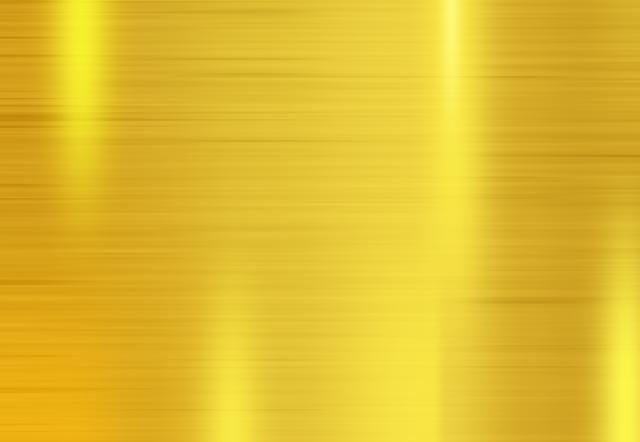
A WebGL 1 fragment shader for this texture:

```glsl
precision highp float;
// Brushed gold sheet with soft vertical reflections and fine horizontal grain.

uniform vec2 u_resolution;

const vec3 AMBER      = vec3(0.83, 0.62, 0.10);
const vec3 WARM_AMBER = vec3(0.93, 0.70, 0.07);
const vec3 OCHRE      = vec3(0.84, 0.68, 0.16);
const vec3 GOLD       = vec3(0.88, 0.75, 0.20);
const vec3 PALE_GOLD  = vec3(0.93, 0.82, 0.25);
const vec3 BRONZE     = vec3(0.81, 0.64, 0.14);
const vec3 LEMON      = vec3(0.97, 0.94, 0.18);
const vec3 SUNLIT     = vec3(0.98, 0.92, 0.27);
const vec3 HOT        = vec3(1.00, 0.98, 0.50);

const float GRAIN_ROWS = 95.0;
const float GRAIN_STRENGTH = 0.075;
const float SCRATCH_STRENGTH = 0.07;

float hash(vec2 p) {
    return fract(sin(dot(p, vec2(127.1, 311.7))) * 43758.5453);
}

float valueNoise(vec2 p) {
    vec2 cell = floor(p);
    vec2 f = fract(p);
    f = f * f * (3.0 - 2.0 * f);
    float low = mix(hash(cell), hash(cell + vec2(1.0, 0.0)), f.x);
    float high = mix(hash(cell + vec2(0.0, 1.0)), hash(cell + vec2(1.0, 1.0)), f.x);
    return mix(low, high, f.y);
}

float bell(float x, float center, float width) {
    float d = (x - center) / width;
    return exp(-d * d);
}

// Broad horizontal colour bands, warming toward the lower left.
vec3 sheetColor(vec2 uv) {
    vec3 left = mix(WARM_AMBER, AMBER, smoothstep(0.0, 0.55, uv.y));
    vec3 shade = mix(vec3(0.86, 0.66, 0.11), OCHRE, smoothstep(0.0, 0.9, uv.y));
    vec3 color = mix(left, shade, smoothstep(0.10, 0.24, uv.x));
    color = mix(color, GOLD, smoothstep(0.20, 0.42, uv.x));
    color = mix(color, PALE_GOLD, smoothstep(0.38, 0.64, uv.x));
    color = mix(color, OCHRE, smoothstep(0.69, 0.82, uv.x));
    color = mix(color, BRONZE, smoothstep(0.79, 0.91, uv.x));
    float corner = smoothstep(0.90, 1.0, uv.x) * smoothstep(0.6, 1.0, uv.y);
    return mix(color, GOLD, 0.5 * corner);
}

// Reflections falling from the top and rising from the bottom edge.
vec3 addReflections(vec3 color, vec2 uv) {
    float fall = smoothstep(0.32, 0.90, uv.y);
    float leftGlow = bell(uv.x, 0.127, mix(0.033, 0.050, uv.y)) * fall;
    color = mix(color, LEMON, leftGlow);

    float rise = 1.0 - smoothstep(0.02, 0.54, uv.y);
    float lowGlow = bell(uv.x, 0.362, mix(0.047, 0.032, uv.y)) * rise;
    color = mix(color, SUNLIT, 0.95 * lowGlow);

    float column = bell(uv.x, 0.708, 0.043) * smoothstep(0.10, 0.62, uv.y);
    color = mix(color, SUNLIT, 0.90 * column);
    float core = bell(uv.x, 0.705, 0.014) * smoothstep(0.60, 1.0, uv.y);
    color = mix(color, HOT, 0.90 * core);

    // The lower glow ends in a crisp fold on its right side.
    float fold = smoothstep(0.48, 0.66, uv.x) * (1.0 - smoothstep(0.675, 0.70, uv.x));
    color = mix(color, SUNLIT, 0.80 * fold * (1.0 - smoothstep(0.10, 0.65, uv.y)));

    float rightRise = 1.0 - smoothstep(0.12, 0.70, uv.y);
    float rightGlow = bell(uv.x, 0.978, mix(0.045, 0.032, uv.y)) * rightRise;
    return mix(color, vec3(0.99, 0.96, 0.30), rightGlow);
}

// Signed brightness of long brush marks with occasional dark scratches.
float brushedGrain(vec2 uv) {
    float fine = valueNoise(vec2(uv.x * 5.0, uv.y * GRAIN_ROWS * 2.0)) - 0.5;
    float broad = valueNoise(vec2(uv.x * 2.0 + 17.0, uv.y * GRAIN_ROWS)) - 0.5;
    float mark = valueNoise(vec2(uv.x * 2.5 + 41.0, uv.y * GRAIN_ROWS * 1.3));
    float scratch = smoothstep(0.76, 1.0, mark);
    return GRAIN_STRENGTH * (0.55 * fine + 0.45 * broad) - SCRATCH_STRENGTH * scratch;
}

void main() {
    vec2 uv = gl_FragCoord.xy / u_resolution;
    vec3 color = addReflections(sheetColor(uv), uv);

    // Grain is strongest on the shaded metal and fades near the bottom.
    float shade = 1.0 - smoothstep(0.70, 0.96, color.g);
    float strength = mix(0.25, 1.0, shade) * mix(0.65, 1.0, smoothstep(0.0, 0.5, uv.y));
    color += brushedGrain(uv) * strength * vec3(0.85, 1.0, 0.75);

    gl_FragColor = vec4(clamp(color, 0.0, 1.0), 1.0);
}
```
